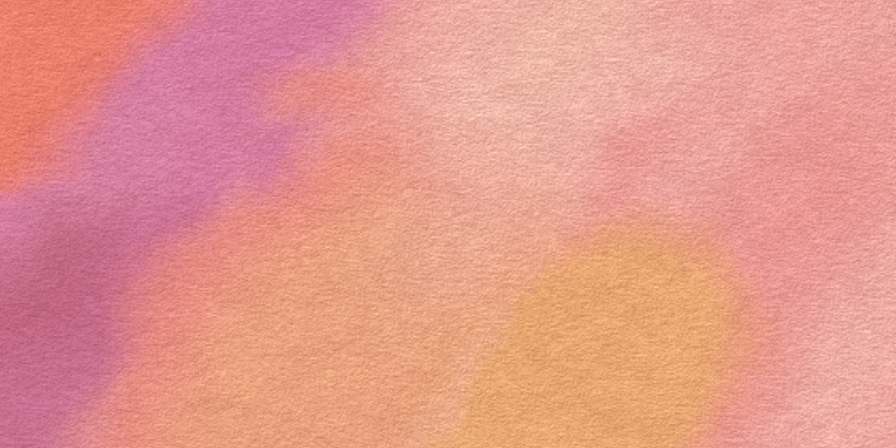
This background is drawn by a Shadertoy shader. Its source:

```glsl
float hash(vec2 p) {
    vec3 q = fract(vec3(p.xyx) * 0.1031);
    q += dot(q, q.yzx + 33.33);
    return fract((q.x + q.y) * q.z);
}

float noise(vec2 p) {
    vec2 cell = floor(p), f = fract(p);
    f = f * f * (3.0 - 2.0 * f);
    float low = mix(hash(cell), hash(cell + vec2(1, 0)), f.x);
    float high = mix(hash(cell + vec2(0, 1)), hash(cell + vec2(1, 1)), f.x);
    return mix(low, high, f.y);
}

float fbm(vec2 p) {
    float sum = 0.0, amplitude = 0.5;
    for (int i = 0; i < 5; i++) {
        sum += amplitude * noise(p);
        p = mat2(1.6, 1.2, -1.2, 1.6) * p + 7.3;
        amplitude *= 0.5;
    }
    return sum;
}

// Coverage of a rotated ellipse with a feathered rim
float pool(vec2 p, vec2 center, vec2 radii, float angle, float feather) {
    float c = cos(angle), s = sin(angle);
    vec2 q = mat2(c, -s, s, c) * (p - center);
    float d = (length(q / radii) - 1.0) * min(radii.x, radii.y);
    return 1.0 - smoothstep(-feather, feather, d);
}

// Coverage of the half plane left of the line from a to b
float leftOf(vec2 p, vec2 a, vec2 b, float feather) {
    vec2 along = normalize(b - a), q = p - a;
    return smoothstep(-feather, feather, along.x * q.y - along.y * q.x);
}

vec3 paint(vec2 p) {
    const vec3 pink = vec3(0.92, 0.63, 0.61);
    const vec3 rose = vec3(0.91, 0.56, 0.55);
    const vec3 blush = vec3(0.93, 0.70, 0.66);
    const vec3 cream = vec3(0.93, 0.73, 0.65);
    const vec3 violet = vec3(0.83, 0.47, 0.63);
    const vec3 orchid = vec3(0.85, 0.53, 0.64);
    const vec3 plum = vec3(0.73, 0.37, 0.47);
    const vec3 coral = vec3(0.92, 0.50, 0.43);
    const vec3 salmon = vec3(0.91, 0.54, 0.49);
    const vec3 peach = vec3(0.91, 0.635, 0.49);
    const vec3 gold = vec3(0.91, 0.66, 0.44);

    // Pink ground with pale clouds
    vec3 col = mix(pink, blush, 0.4 * smoothstep(0.4, 0.7, fbm(p * 4.0 + 4.0)));
    col = mix(col, rose, 0.65 * pool(p, vec2(1.74, 0.50), vec2(0.32, 0.15), 0.8, 0.15));
    col = mix(col, rose, 0.5 * pool(p, vec2(1.40, 0.58), vec2(0.24, 0.06), 0.8, 0.06));
    col = mix(col, blush, 0.7 * pool(p, vec2(1.92, 0.20), vec2(0.20, 0.10), 0.9, 0.10));
    col = mix(col, blush, 0.9 * pool(p, vec2(1.48, 0.83), vec2(0.12, 0.08), 0.5, 0.08));
    col = mix(col, cream, 0.85 * pool(p, vec2(1.18, 0.80), vec2(0.42, 0.15), 0.95, 0.15));

    // Violet diagonal and plum corner
    float band = leftOf(p, vec2(0.21, 0.08), vec2(0.83, 1.0), 0.11);
    band = max(band, pool(p, vec2(0.60, 0.67), vec2(0.14, 0.08), 0.5, 0.07));
    col = mix(col, violet, 0.92 * band);
    col = mix(col, orchid, 0.6 * pool(p, vec2(0.20, 0.55), vec2(0.22, 0.09), 0.8, 0.09));
    col = mix(col, plum, 0.75 * pool(p, vec2(0.12, 0.34), vec2(0.30, 0.14), 0.45, 0.13));
    col = mix(col, plum, 0.45 * pool(p, vec2(0.02, 0.02), vec2(0.22, 0.20), 0.0, 0.18));

    // Coral corner
    float corner = leftOf(p, vec2(0.07, 0.56), vec2(0.37, 1.0), 0.09);
    col = mix(col, coral, corner * smoothstep(0.53, 0.63, p.y));

    // Peach pool with a salmon fringe
    col = mix(col, salmon, 0.85 * pool(p, vec2(0.73, 0.20), vec2(0.57, 0.41), 0.75, 0.08));
    col = mix(col, salmon, 0.75 * pool(p, vec2(0.75, 0.78), vec2(0.12, 0.05), -0.2, 0.05));
    col = mix(col, peach, 0.95 * pool(p, vec2(0.84, 0.17), vec2(0.53, 0.33), 0.75, 0.12));
    col = mix(col, blush, 0.55 * pool(p, vec2(1.10, 0.58), vec2(0.25, 0.15), 0.9, 0.14));

    // Golden pool and the pale seam beside it
    col = mix(col, salmon, 0.6 * pool(p, vec2(1.38, 0.15), vec2(0.37, 0.32), 0.4, 0.07));
    col = mix(col, gold, 0.92 * pool(p, vec2(1.31, 0.14), vec2(0.40, 0.28), 0.6, 0.07));
    col = mix(col, blush, 0.4 * pool(p, vec2(1.04, 0.20), vec2(0.28, 0.03), 0.95, 0.035));
    return col;
}

// Paper relief: stretched fibers over fine tooth
float paperHeight(vec2 p) {
    float fibers = noise(p * vec2(60.0, 170.0));
    float tooth = noise(p * vec2(210.0, 270.0) + 19.0);
    return 0.4 * fibers + 0.6 * tooth;
}

void mainImage(out vec4 fragColor, in vec2 fragCoord) {
    vec2 p = fragCoord / iResolution.y;

    // Wandering wet edges with a slight granular fray
    vec2 drift = vec2(fbm(p * 5.0), fbm(p * 5.0 + 31.0)) - 0.48;
    vec2 fray = vec2(noise(p * 80.0), noise(p * 80.0 + 57.0)) - 0.5;
    vec3 col = paint(p + 0.14 * drift + 0.02 * fray);

    // Pigment mottling and lit paper grain
    float mottle = fbm(p * vec2(14.0, 20.0) + 50.0) - 0.48;
    float relief = paperHeight(p) - paperHeight(p + vec2(-0.002, 0.004));
    float grain = paperHeight(p + 3.0) - 0.5;
    float shade = 0.07 * mottle + 0.15 * relief + 0.15 * grain;
    col *= 1.0 + shade * vec3(0.7, 1.25, 1.3);

    fragColor = vec4(clamp(col, 0.0, 1.0), 1.0);
}
```
